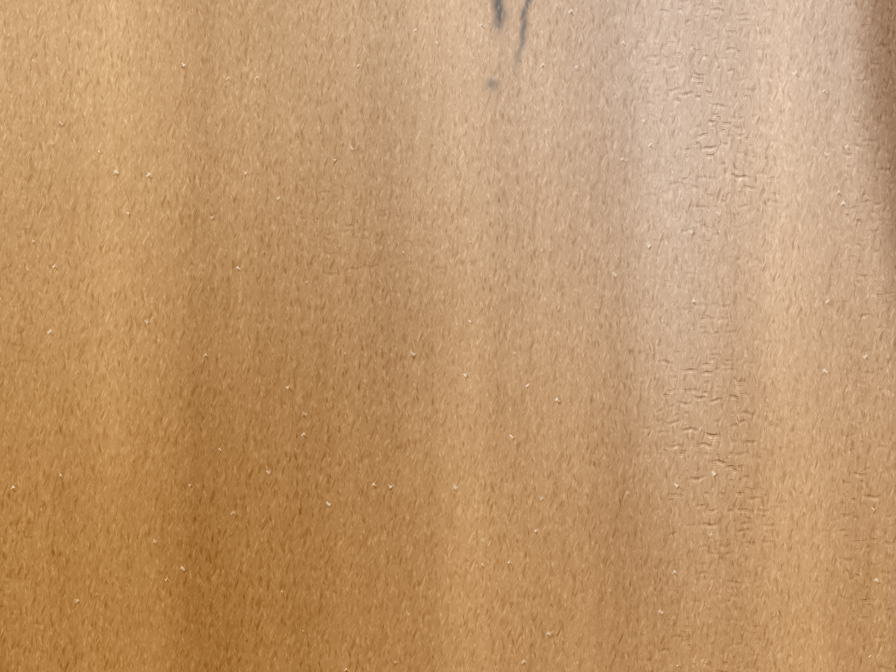
This texture is drawn by a WebGL 1 fragment shader. Its source:

```glsl
precision highp float;
// Varnished honey-brown wood: vertical grain, short pores, cross cracks and bright dust.
uniform vec2 u_resolution;

float hash(vec2 c) {
  return fract(sin(dot(c, vec2(127.1, 311.7))) * 43758.55);
}

// Soft ellipses, one per jittered cell; size is the half extent in cells.
float flecks(vec2 p, vec2 cells, vec2 size, float density, float seed) {
  vec2 q = p * cells;
  vec2 home = floor(q);
  float mark = 0.0;
  for (int j = -1; j <= 1; j++) {
    for (int i = -1; i <= 1; i++) {
      vec2 cell = home + vec2(float(i), float(j));
      float pick = hash(cell + seed);
      vec2 center = cell + vec2(hash(cell + seed + 17.3), hash(cell + seed + 41.9));
      float scale = 0.5 + 0.6 * hash(cell + seed + 73.1);
      float d = length((q - center) / (size * scale));
      float strength = 0.3 + 0.7 * hash(cell + seed + 5.7);
      mark = max(mark, (1.0 - smoothstep(0.1, 1.0, d)) * strength * step(pick, density));
    }
  }
  return mark;
}

// Uneven broad tone from layered, bent sines.
float waves(vec2 p) {
  float sum = 0.0;
  float gain = 0.5;
  for (int i = 0; i < 4; i++) {
    sum += gain * sin(p.x + 1.7 * sin(p.y + float(i)) + 2.3 * float(i));
    p = p * vec2(1.83, 1.4) + 1.9;
    gain *= 0.62;
  }
  return sum;
}

float band(float x, float center, float width) {
  float d = (x - center) / width;
  return exp(-d * d);
}

// Broken, nearly level dashes with smaller nicks between them.
float cracks(vec2 p) {
  p.y += 0.0022 * sin(p.x * 71.0 + p.y * 37.0) + 0.0008 * sin(p.x * 310.0);
  float wide = flecks(p, vec2(28.0, 44.0), vec2(0.5, 0.13), 0.6, 9.0);
  return max(wide, 0.7 * flecks(p, vec2(62.0, 75.0), vec2(0.5, 0.2), 0.45, 61.0));
}

void main() {
  vec2 p = gl_FragCoord.xy / u_resolution.y;
  float x = p.x * 1.3333 * u_resolution.y / u_resolution.x;
  float y = p.y;
  vec2 grain = vec2(x - 0.12 * y + 0.006 * sin(y * 5.0 + x * 4.0), y);
  grain += vec2(0.0011 * sin(y * 170.0 + x * 90.0), 0.004 * sin(x * 410.0 + y * 23.0));

  // Light falling from the top right over warm varnish
  vec3 left = mix(vec3(0.67, 0.465, 0.235), vec3(0.80, 0.64, 0.46), smoothstep(0.0, 1.05, y));
  vec3 right = mix(vec3(0.745, 0.565, 0.38), vec3(0.82, 0.71, 0.62), smoothstep(0.0, 1.0, y));
  vec3 color = mix(left, right, smoothstep(0.15, 1.05, x));

  // Broad growth bands
  float lean = x - 0.03 * (1.0 - y) * x;
  float tone = 0.03 * band(lean, 0.14, 0.13) + 0.03 * band(lean, 0.68, 0.05);
  tone += 0.045 * band(lean, 1.16, 0.07) - 0.045 * band(lean, 0.31, 0.055);
  tone -= 0.05 * band(x, 0.52, 0.16) * band(y, 0.55, 0.38) + 0.03 * band(lean, 0.91, 0.07);
  tone += 0.016 * waves(vec2(x * 38.0, y * 1.6)) + 0.012 * waves(vec2(x * 9.0, y * 7.0));
  color += tone * vec3(1.0, 1.0, 0.9);
  float sheen = band(x, 0.99 + 0.05 * (1.0 - y), 0.08) * smoothstep(-0.1, 0.9, y);
  color = mix(color, vec3(0.86, 0.77, 0.70), 0.5 * sheen);

  // Dark curved border at the upper right
  float border = x - 1.275 - 0.065 * smoothstep(1.0, 0.35, y);
  color = mix(color, vec3(0.56, 0.42, 0.31), 0.8 * smoothstep(-0.03, 0.05, border));

  // Long fibres, short slanted pores and pale ridges, then fine tooth
  float streak = flecks(grain, vec2(60.0, 9.0), vec2(0.3, 0.7), 0.55, 3.0);
  float pores = flecks(grain, vec2(110.0, 48.0), vec2(0.45, 0.55), 0.8, 33.0);
  float slits = flecks(grain, vec2(170.0, 75.0), vec2(0.5, 0.6), 0.7, 47.0);
  float ridges = flecks(grain, vec2(130.0, 62.0), vec2(0.5, 0.6), 0.75, 21.0);
  float tooth = flecks(grain, vec2(210.0, 170.0), vec2(0.65), 0.65, 55.0);
  float wear = 0.8 + 0.3 * waves(vec2(x * 17.0, y * 11.0));
  color -= vec3(0.03, 0.036, 0.04) * streak;
  color -= vec3(0.085, 0.095, 0.10) * (pores - 0.15) * wear;
  color -= vec3(0.06, 0.065, 0.07) * (slits - 0.2);
  color += vec3(0.065, 0.07, 0.07) * (ridges - 0.2);
  color += 0.06 * (tooth - 0.25);

  // Embossed cross cracks, gathered in vertical strips
  float strip = band(x, 1.06, 0.09) + 0.7 * band(x, 1.29, 0.045);
  strip += 0.4 * band(x, 0.5, 0.14) * band(y, 0.62, 0.14) + 0.3 * band(x, 0.02, 0.06);
  strip *= 0.7 + 0.3 * sin(y * 13.0 + x * 9.0);
  color -= vec3(0.23, 0.24, 0.23) * strip * cracks(vec2(x, y));
  color += vec3(0.13, 0.14, 0.15) * strip * cracks(vec2(x + 0.001, y + 0.005));

  // Blue-grey stain at the top edge
  float ragged = 0.0015 * sin(y * 95.0) + 0.001 * sin(y * 210.0);
  float stain = band(x + ragged, 0.742, 0.008) * smoothstep(0.94, 0.98, y);
  stain += 0.8 * band(x - ragged, 0.785 - 0.15 * (1.0 - y), 0.005) * smoothstep(0.86, 0.98, y);
  stain += 0.5 * band(x, 0.732, 0.009) * band(y, 0.875, 0.01);
  color = mix(color, vec3(0.36, 0.36, 0.37), 0.75 * min(stain * (1.1 - 0.9 * pores), 1.0));

  // Ragged dust specks with a small shadow
  vec2 speck = vec2(x + 0.0012 * sin(y * 700.0), y + 0.0012 * sin(x * 900.0));
  float dust = flecks(speck, vec2(16.0), vec2(0.085, 0.07), 0.34, 88.0);
  float shade = flecks(speck + vec2(-0.002, 0.004), vec2(16.0), vec2(0.085, 0.07), 0.34, 88.0);
  color = mix(color - 0.12 * shade, vec3(0.96, 0.91, 0.85), 0.9 * dust);

  gl_FragColor = vec4(clamp(color, 0.0, 1.0), 1.0);
}
```
